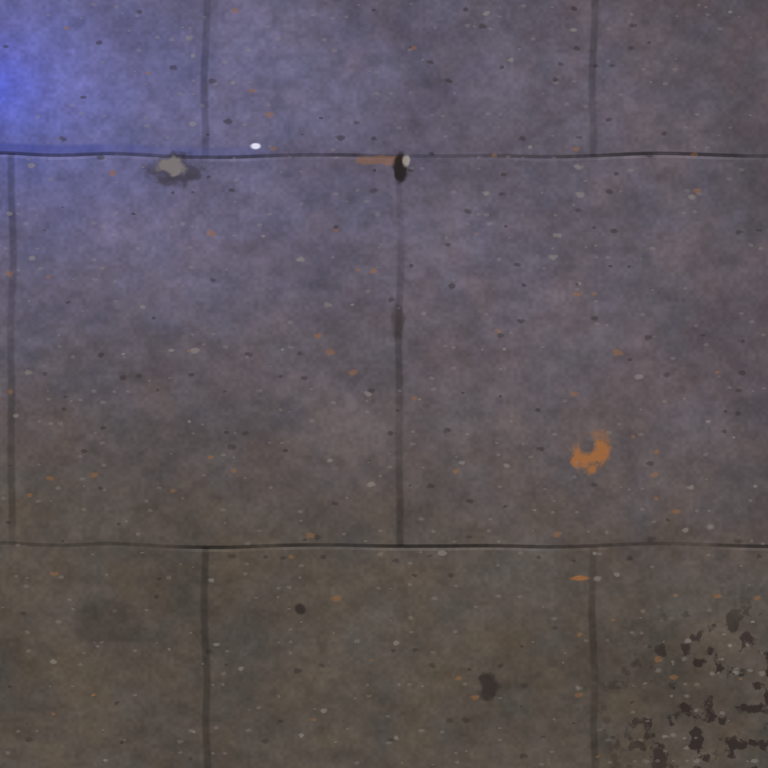
Write a three.js fragment shader that draws this texture.

```glsl
// Worn slab floor in running bond, lit by a blue glow at the upper left.
varying vec2 vUv;

const vec2 SLAB = vec2(0.505, 0.508);
const vec2 ORIGIN = vec2(0.268, 0.290);

const vec3 BROWN = vec3(0.328, 0.298, 0.268);
const vec3 MAUVE = vec3(0.388, 0.354, 0.380);
const vec3 BLUE = vec3(0.34, 0.38, 0.78);
const vec3 LILAC = vec3(0.42, 0.41, 0.54);
const vec3 DARK = vec3(0.17, 0.145, 0.14);
const vec3 PALE = vec3(0.58, 0.55, 0.52);
const vec3 RUST = vec3(0.64, 0.41, 0.24);

float hash(vec2 p) {
  vec3 q = fract(vec3(p.xyx) * 0.1031);
  q += dot(q, q.yzx + 33.33);
  return fract((q.x + q.y) * q.z);
}

float noise(vec2 p) {
  vec2 i = floor(p);
  vec2 f = fract(p);
  f = f * f * (3.0 - 2.0 * f);
  return mix(mix(hash(i), hash(i + vec2(1.0, 0.0)), f.x),
             mix(hash(i + vec2(0.0, 1.0)), hash(i + 1.0), f.x), f.y);
}

float fbm(vec2 p) {
  float sum = 0.0;
  float amp = 0.5;
  for (int i = 0; i < 5; i++) {
    sum += amp * noise(p);
    p = mat2(1.6, 1.2, -1.2, 1.6) * p + 17.3;
    amp *= 0.5;
  }
  return sum;
}

// Soft ellipse with a ragged rim
float blob(vec2 p, vec2 centre, vec2 size, float ragged) {
  float d = length((p - centre) / size);
  d += ragged * (fbm(p * 75.0) - 0.5);
  return 1.0 - smoothstep(0.55, 1.15, d);
}

// Randomly placed specks, at most one per grid cell
float flecks(vec2 p, float cells, float density, float size, float seed) {
  vec2 g = p * cells + seed;
  vec2 id = floor(g);
  vec2 centre = 0.3 + 0.4 * vec2(hash(id + 3.1), hash(id + 8.7));
  float radius = size * (0.4 + 0.6 * hash(id + 5.3));
  float d = length((fract(g) - centre) * vec2(0.8, 1.2));
  d += 0.12 * (noise(g * 6.0) - 0.5);
  float shown = step(hash(id + seed), density);
  return shown * (1.0 - smoothstep(radius * 0.4, radius * 1.3, d));
}

float line(float d, float width) {
  return 1.0 - smoothstep(width * 0.3, width, abs(d));
}

// Signed distances to the nearest upright (x) and level (y) joints
vec2 jointDistance(vec2 p) {
  vec2 g = (p - ORIGIN) / SLAB;
  g.x += 0.5 * (1.0 - mod(floor(g.y), 2.0));
  return (fract(g + 0.5) - 0.5) * SLAB;
}

vec3 floorLight(vec2 p) {
  float rise = p.y + 0.20 * (p.x - 0.5) + 0.12 * (fbm(p * 5.0) - 0.5);
  vec3 col = mix(BROWN, MAUVE, smoothstep(0.20, 0.70, rise));
  float wash = exp(-dot((p - vec2(0.12, 0.88)) * vec2(1.9, 3.4), (p - vec2(0.12, 0.88)) * vec2(1.9, 3.4)));
  col = mix(col, LILAC, 0.85 * wash);
  float glow = exp(-length((p - vec2(-0.02, 0.89)) * vec2(9.0, 11.0)));
  col = mix(col, BLUE, min(1.0, 1.15 * glow));
  return col * (1.0 - 0.12 * smoothstep(0.75, 1.25, p.x * 0.6 + p.y * 0.7));
}

void main() {
  vec2 p = vUv;
  vec3 col = floorLight(p);

  // Broad stains and fine grain
  col *= 1.0 + 0.30 * (fbm(p * 9.0 + 4.0) - 0.48);
  col *= 1.0 + 0.26 * (fbm(p * vec2(50.0, 65.0)) - 0.48);
  col *= 1.0 + 0.10 * (noise(p * 210.0) - 0.5);
  col += 0.035 * (fbm(p * 24.0 + 9.0) - 0.48) * vec3(1.0, 0.1, -0.8);

  // Joints, faded unevenly, with a pale lip under the level ones
  vec2 bend = vec2(noise(p.yy * 9.0), noise(p.xx * 7.0)) - 0.5;
  vec2 d = jointDistance(p + bend * vec2(0.005, 0.006));
  float wear = smoothstep(0.2, 0.7, fbm(p * 11.0 + 2.0));
  col *= 1.0 - (0.07 + 0.13 * wear) * line(d.x, 0.007);
  col *= 1.0 - (0.15 + 0.27 * wear) * line(d.y, 0.0035);
  col += 0.055 * wear * line(d.y + 0.004, 0.003);
  float spill = line(d.y - 0.007, 0.009) * smoothstep(0.6, 0.8, p.y);
  col = mix(col, BLUE * 0.75, 0.55 * spill * wear * (1.0 - smoothstep(0.1, 0.5, p.x)));

  // Scattered grit and pits
  col = mix(col, PALE, 0.50 * flecks(p, 34.0, 0.06, 0.16, 11.0));
  col = mix(col, PALE, 0.28 * flecks(p, 70.0, 0.10, 0.24, 47.0));
  col = mix(col, DARK, 0.38 * flecks(p, 42.0, 0.10, 0.20, 23.0));
  col = mix(col, RUST, 0.40 * flecks(p, 38.0, 0.04, 0.20, 71.0));
  float corner = 1.0 - smoothstep(0.08, 0.23, length((p - vec2(0.96, 0.07)) * vec2(1.0, 1.15)));
  float pits = smoothstep(0.54, 0.68, fbm(p * 65.0 + 31.0));
  col = mix(col, DARK, 0.75 * corner * pits);
  col = mix(col, PALE, 0.40 * corner * flecks(p, 60.0, 0.30, 0.25, 5.0));

  // Smudges and dents
  col = mix(col, DARK, 0.25 * blob(p, vec2(0.135, 0.185), vec2(0.045, 0.035), 1.0));
  col = mix(col, DARK, 0.35 * blob(p, vec2(0.518, 0.583), vec2(0.010, 0.025), 1.0));
  col = mix(col, DARK, 0.65 * blob(p, vec2(0.634, 0.107), vec2(0.015, 0.018), 1.5));
  col = mix(col, DARK, 0.70 * blob(p, vec2(0.391, 0.207), vec2(0.008), 0.5));

  // Chips along the upper joint
  col = mix(col, DARK, 0.45 * blob(p, vec2(0.230, 0.780), vec2(0.042, 0.021), 1.2));
  col = mix(col, PALE, 0.65 * blob(p, vec2(0.222, 0.784), vec2(0.026, 0.011), 1.4));
  col = mix(col, RUST, 0.40 * blob(p, vec2(0.495, 0.792), vec2(0.034, 0.007), 1.0));
  col = mix(col, DARK * 0.8, 0.85 * blob(p, vec2(0.522, 0.780), vec2(0.010, 0.022), 0.8));
  col = mix(col, PALE * 1.15, 0.8 * blob(p, vec2(0.529, 0.790), vec2(0.006, 0.009), 0.8));
  col = mix(col, vec3(0.88, 0.88, 0.95), blob(p, vec2(0.333, 0.810), vec2(0.008, 0.005), 0.4));

  // Rust patch with a bite out of its upper left
  float bite = blob(p, vec2(0.764, 0.423), vec2(0.013, 0.016), 0.9);
  float rust = blob(p, vec2(0.770, 0.411), vec2(0.027, 0.024), 1.3);
  col = mix(col, RUST, 0.85 * rust * (1.0 - bite));
  col = mix(col, RUST, 0.70 * blob(p, vec2(0.755, 0.247), vec2(0.013, 0.004), 0.8));

  gl_FragColor = vec4(clamp(col, 0.0, 1.0), 1.0);
}
```
